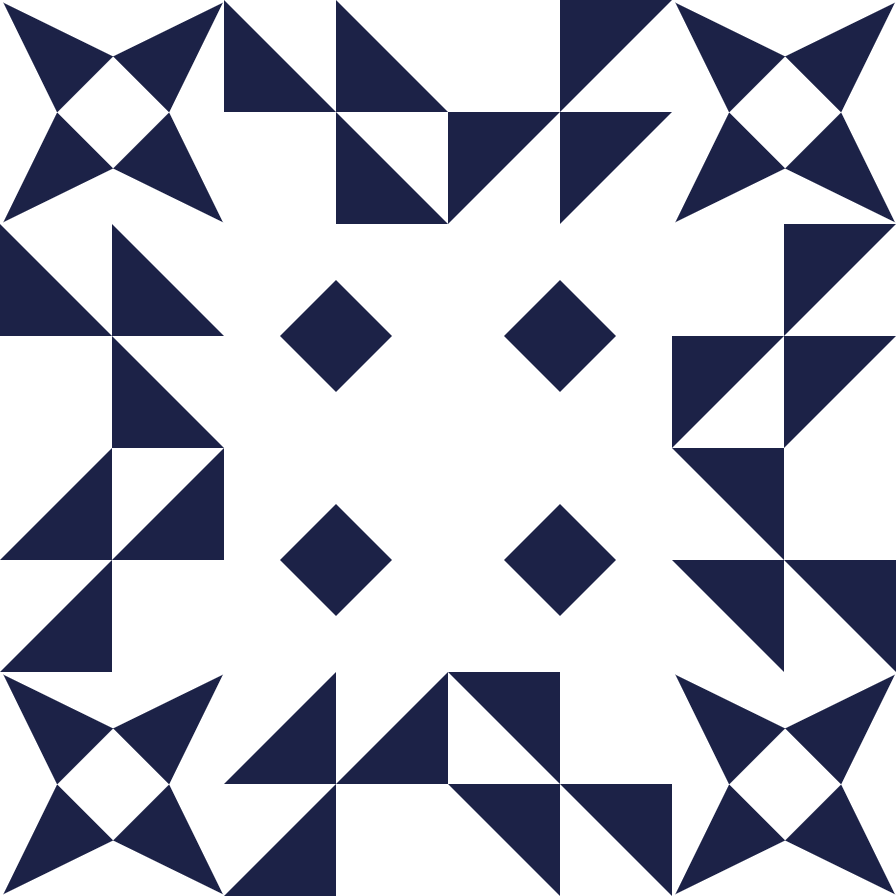
Give the GLSL for this pattern, as a Shadertoy shader.

```glsl
// A navy and white quilt block on a 4 by 4 grid: stars in the corners, pinwheel
// triangles along the sides and diamonds in the middle. The block has fourfold
// rotational symmetry, so every quadrant is turned onto the upper left one.

const vec3 NAVY = vec3(0.108, 0.132, 0.277);
const vec3 WHITE = vec3(1.0);
const float GRID = 4.0;                          // cells per side
const float DIAMOND_RADIUS = 0.25;               // in cells
const float STAR_WAIST = 0.25;                   // where star points meet
const float STAR_TIP = 0.49;                     // reach along each axis
const vec2 STAR_SHIFT = vec2(0.005, -0.002);     // nudge of the star centre
const float INV_SQRT2 = 0.70710678;

// Turns a centred point by quarter turns into the upper left quadrant.
vec2 foldQuadrant(vec2 p) {
    if (p.x >= 0.0) return p.y >= 0.0 ? vec2(-p.y, p.x) : -p;
    return p.y >= 0.0 ? p : vec2(p.y, -p.x);
}

float diamondDistance(vec2 p, float radius) {
    return (abs(p.x) + abs(p.y) - radius) * INV_SQRT2;
}

// Four diagonal points around an empty diamond.
float starDistance(vec2 p) {
    vec2 q = abs(p);
    q = vec2(max(q.x, q.y), min(q.x, q.y));
    vec2 sideNormal = normalize(vec2(STAR_TIP, STAR_WAIST - STAR_TIP));
    float side = dot(q - vec2(STAR_WAIST, 0.0), sideNormal);
    return max(side, -diamondDistance(q, STAR_WAIST));
}

// Lower left half triangles in three of the four quarters of a cell.
float pinwheelDistance(vec2 p) {
    if (p.x < 0.0 && p.y < 0.0) return 1.0;
    vec2 quarter = fract(2.0 * p);
    return (quarter.x + quarter.y - 1.0) * 0.5 * INV_SQRT2;
}

void mainImage(out vec4 fragColor, in vec2 fragCoord) {
    float cellScale = GRID / min(iResolution.x, iResolution.y);
    vec2 centred = (fragCoord - 0.5 * iResolution.xy) * cellScale;

    // Cell index and local position in the folded quadrant
    vec2 folded = foldQuadrant(centred) + vec2(0.5 * GRID, 0.0);
    vec2 cell = floor(folded);
    vec2 local = fract(folded) - 0.5;

    // Choose the motif of this cell
    float dist;
    if (cell == vec2(0.0, 1.0)) {
        dist = starDistance(fract(centred) - 0.5 - STAR_SHIFT);
    } else if (cell == vec2(1.0, 0.0)) {
        dist = diamondDistance(local, DIAMOND_RADIUS);
    } else {
        dist = pinwheelDistance(local);
    }

    // Keep the margin outside the block plain on wide canvases
    if (max(abs(centred.x), abs(centred.y)) > 0.5 * GRID) dist = 1.0;

    float coverage = clamp(0.5 - dist / cellScale, 0.0, 1.0);
    fragColor = vec4(mix(WHITE, NAVY, coverage), 1.0);
}
```
